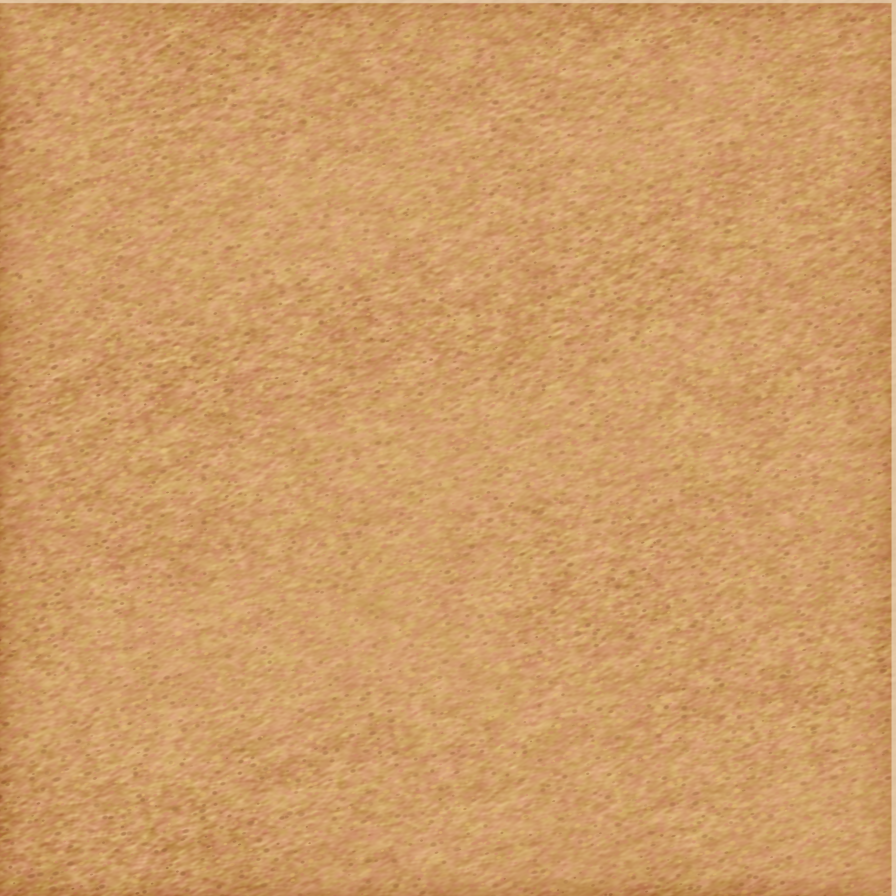
This texture is drawn by a three.js fragment shader. Its source:

```glsl
// Fine tan cork or felt board: slanted, slightly stretched grain from layered
// value noise, sprinkled with brown, yellow and pink flecks, with browned
// borders and a thin pale rim along the top and right.
varying vec2 vUv;

const vec3 BASE = vec3(0.815, 0.622, 0.412);
const vec3 BROWN_FLECK = vec3(0.63, 0.43, 0.25);
const vec3 YELLOW_FLECK = vec3(0.91, 0.75, 0.45);
const vec3 PINK_FLECK = vec3(0.82, 0.53, 0.42);
const vec3 RIM = vec3(0.88, 0.76, 0.62);
const vec3 TONE_AXIS = vec3(0.72, 1.0, 1.0);   // dark to light
const vec3 HUE_AXIS = vec3(0.3, -0.45, 0.7);   // yellow to pink
const vec3 EDGE_SHADE = vec3(0.09, 0.12, 0.12);

const float SLANT = 0.26;                      // grain angle in radians
const vec2 GRAIN_FREQ = vec2(115.0, 215.0);    // along and across the grain
const float GRAIN_GAIN = 0.15;
const float RELIEF_GAIN = 0.07;
const float CLUMP_GAIN = 0.055;
const float CLOUD_GAIN = 0.03;
const float HUE_GAIN = 0.075;
const float EDGE_WIDTH = 0.014;
const vec2 RIM_WIDTH = vec2(0.005, 0.0035);    // right, top

float hash(vec2 p) {
  vec3 q = fract(vec3(p.xyx) * 0.1031);
  q += dot(q, q.yzx + 33.33);
  return fract((q.x + q.y) * q.z);
}

float noise(vec2 p) {
  vec2 i = floor(p);
  vec2 f = fract(p);
  f = f * f * (3.0 - 2.0 * f);
  float low = mix(hash(i), hash(i + vec2(1.0, 0.0)), f.x);
  float high = mix(hash(i + vec2(0.0, 1.0)), hash(i + vec2(1.0, 1.0)), f.x);
  return mix(low, high, f.y) - 0.5;
}

mat2 rotation(float a) {
  return mat2(cos(a), -sin(a), sin(a), cos(a));
}

// Two octaves of stretched noise, turned against each other to hide the grid.
float grain(vec2 p) {
  vec2 q = p * GRAIN_FREQ;
  return 0.62 * noise(q) + 0.4 * noise(rotation(0.5) * q * 1.7 + 71.3);
}

// Coverage of soft ellipses, at most one per cell of a jittered grid.
float flecks(vec2 p, float cells, float share, float seed) {
  vec2 q = p * cells;
  vec2 home = floor(q);
  float cover = 0.0;
  for (int y = -1; y <= 1; y++) {
    for (int x = -1; x <= 1; x++) {
      vec2 id = home + vec2(float(x), float(y));
      vec2 key = id + seed;
      vec2 center = id + vec2(hash(key + 11.7), hash(key + 47.1));
      float radius = mix(0.2, 0.5, hash(key + 83.9));
      vec2 stretch = vec2(mix(0.65, 1.1, hash(key + 131.3)), 1.35);
      float d = length((q - center) * stretch) / radius;
      float present = step(hash(key), share);
      float strength = mix(0.3, 0.9, hash(key + 173.3));
      cover = max(cover, present * strength * (1.0 - smoothstep(0.3, 1.1, d)));
    }
  }
  return cover;
}

void main() {
  // Offset keeps all lattice coordinates positive.
  vec2 p = rotation(SLANT) * vUv + vec2(1.0, 2.0);

  // Grain, lit from above, with patches where it fades.
  float cloud = noise(p * vec2(4.0, 6.0)) + 0.5 * noise(p * vec2(9.0, 15.0));
  float roughness = 1.0 + 0.5 * cloud;
  float fine = grain(p);
  float relief = fine - grain(p + vec2(-0.0008, 0.0022));
  float clump = noise(p * vec2(38.0, 72.0) + 19.7);
  float tone = (fine * GRAIN_GAIN + relief * RELIEF_GAIN + clump * CLUMP_GAIN)
             * roughness - cloud * CLOUD_GAIN;
  float hue = noise(p * vec2(105.0, 160.0) + 211.0)
            + 0.5 * noise(p * vec2(50.0, 80.0) + 307.0);
  vec3 color = BASE + tone * TONE_AXIS + hue * HUE_GAIN * HUE_AXIS;

  // Scattered flecks.
  color = mix(color, YELLOW_FLECK, 0.6 * flecks(p, 105.0, 0.22, 400.0));
  color = mix(color, PINK_FLECK, 0.65 * flecks(p, 115.0, 0.2, 700.0));
  color = mix(color, BROWN_FLECK, 0.65 * roughness * flecks(p, 110.0, 0.24, 100.0));

  // Browned borders: a tight band and a wide faint one.
  vec2 inset = min(vUv, 1.0 - vUv);
  float edge = min(inset.x, inset.y);
  float shade = 0.75 * exp(-edge / EDGE_WIDTH) + 0.2 * exp(-edge / (4.0 * EDGE_WIDTH));
  color -= shade * EDGE_SHADE;

  // Pale rim on the top and right.
  vec2 start = 1.0 - RIM_WIDTH;
  vec2 rim = smoothstep(start - 0.001, start + 0.001, vUv);
  color = mix(color, RIM + 0.3 * tone, max(rim.x, rim.y));

  gl_FragColor = vec4(color, 1.0);
}
```
